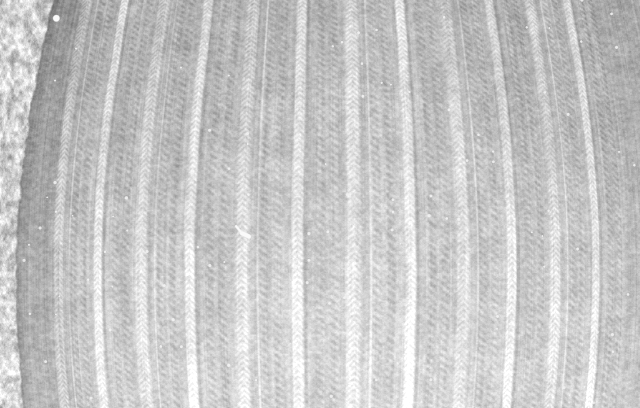
A Shadertoy shader for this texture:

```glsl
const vec2  LENS_CENTER = vec2(0.514, 0.208); // in canvas widths
const float LENS_BULGE  = 0.98;
const float SPACING     = 0.0896;             // between tracks, in canvas widths
const float CENTER_ID   = 5.55;               // track coordinate at the lens center
const float LAST_TRACK  = 11.0;
const float CHEVRONS    = 105.0;              // tread marks per canvas width
const float SOIL_LOW    = 0.82;               // soil tone at the bottom
const float SOIL_HIGH   = 0.69;               // soil tone at the top
const float MARGIN_DARK = 0.11;
const float GRASS_TONE  = 0.82;
const float SPECK_CELLS = 38.0;

float hash(vec2 p) {
    vec3 q = fract(vec3(p.xyx) * 0.1031);
    q += dot(q, q.yzx + 33.33);
    return fract((q.x + q.y) * q.z);
}

float noise(vec2 p) {
    vec2 i = floor(p), f = fract(p);
    f = f * f * (3.0 - 2.0 * f);
    return mix(mix(hash(i), hash(i + vec2(1, 0)), f.x),
               mix(hash(i + vec2(0, 1)), hash(i + vec2(1, 1)), f.x), f.y);
}

// Centered fractal noise
float fbm(vec2 p) {
    float sum = 0.0, amp = 0.5;
    for (int i = 0; i < 4; i++) {
        sum += amp * (noise(p) - 0.5);
        p = p * 2.03 + 17.0;
        amp *= 0.6;
    }
    return sum;
}

// Soft vertical stripe
float band(float x, float halfWidth, float blur) {
    return 1.0 - smoothstep(halfWidth - blur, halfWidth + blur, abs(x));
}

float capsule(vec2 p, vec2 a, vec2 b) {
    vec2 ab = b - a;
    return length(p - a - ab * clamp(dot(p - a, ab) / dot(ab, ab), 0.0, 1.0));
}

// Tone added by wheel tracks and the tread marks between them
float tracks(float u, float v) {
    float id = floor(u + 0.5), x = u - id;
    float odd = mod(id, 2.0), cell = floor(u);
    float exists = step(-0.5, id) * step(id, LAST_TRACK + 0.5);
    float wear = 0.8 + 0.4 * noise(vec2(id * 7.3, v * 9.0));
    float wobble = 0.03 * (noise(vec2(id * 3.7, v * 12.0)) - 0.5);

    // Main pressed track with herringbone
    float track = band(x + wobble, mix(0.125, 0.095, odd), mix(0.05, 0.03, odd)) * exists;
    float herring = sin(6.2832 * (v * CHEVRONS + abs(x) * 9.0 + hash(vec2(id, 4.0))));
    float tone = track * wear * (mix(0.095, 0.14, odd) + 0.035 * herring);
    tone -= 0.07 * exists * band(x - 0.14, 0.03, 0.03) * mix(0.4, 1.0, odd);

    // Thin ridge beside every other track
    float f = u - cell;
    float between = step(0.0, cell) * step(cell, LAST_TRACK);
    float evenCell = 1.0 - mod(cell, 2.0);
    tone += 0.085 * band(f - 0.29, 0.018, 0.018) * evenCell * between * wear;

    // Slanted tread lugs in two columns
    for (int i = 0; i < 2; i++) {
        float c = f - 0.40 - 0.25 * float(i);
        float jitter = 2.0 * noise(vec2(cell * 5.0 + float(i), v * 30.0));
        float lugs = sin(6.2832 * (v * CHEVRONS * 0.75 + c * 5.0) + jitter);
        tone += band(c, 0.075, 0.03) * between * (0.04 * lugs - 0.02);
    }
    return tone;
}

// Scattered pale stones
float specks(vec2 p) {
    vec2 g = p * SPECK_CELLS, id = floor(g);
    vec2 spot = 0.2 + 0.6 * vec2(hash(id + 3.0), hash(id + 41.0));
    float size = mix(0.04, 0.11, hash(id + 9.0));
    float present = step(0.88, hash(id + 77.0));
    return present * (1.0 - smoothstep(size * 0.5, size + 0.03, length(g - id - spot)));
}

void mainImage(out vec4 fragColor, in vec2 fragCoord) {
    vec2 p = fragCoord / iResolution.x;
    float height = fragCoord.y / iResolution.y;

    // Lens bulge bends the straight rows
    vec2 d = p - LENS_CENTER;
    vec2 q = d * (1.0 + LENS_BULGE * dot(d, d));
    float u = CENTER_ID + q.x / SPACING;

    // Soil with grain, clods and long streaks
    float tone = mix(SOIL_LOW, SOIL_HIGH, smoothstep(0.0, 1.1, height));
    tone += 0.20 * fbm(p * vec2(190.0, 230.0)) + 0.09 * fbm(p * 32.0);
    tone += 0.07 * (noise(vec2(u * 16.0, q.y * 4.0)) - 0.5);
    tone += 0.05 * (noise(vec2(u * 37.0, q.y * 7.0)) - 0.5);
    tone += 0.035 * smoothstep(0.35, 0.0, abs(p.x - 0.58));
    tone -= MARGIN_DARK * (1.0 - smoothstep(-0.5, 1.0, u));
    tone -= 0.03 * smoothstep(11.2, 12.0, u);
    tone += tracks(u, q.y);
    tone = mix(tone, 0.96, 0.85 * specks(p));

    // Grass verge with a shaded edge
    float edge = u + 1.18 - 0.2 * height * height * height + 0.12 * fbm(p * 60.0);
    tone -= 0.17 * exp(-max(edge, 0.0) * 9.0);
    float grass = GRASS_TONE + 0.55 * fbm(p * vec2(150.0, 110.0)) + 0.25 * fbm(p * 35.0);
    tone = mix(grass, tone, smoothstep(-0.05, 0.05, edge));

    // Two loose pale scraps
    vec2 bend = vec2(0.378, 0.273);
    float scrap = min(capsule(p, vec2(0.369, 0.284), bend) - 0.0015,
                      capsule(p, bend, vec2(0.389, 0.268)) - 0.003);
    scrap = min(scrap, length(p - vec2(0.088, 0.609)) - 0.005);
    tone = mix(tone, 0.98, 1.0 - smoothstep(-0.001, 0.0015, scrap));

    fragColor = vec4(vec3(clamp(tone, 0.0, 1.0)), 1.0);
}
```
